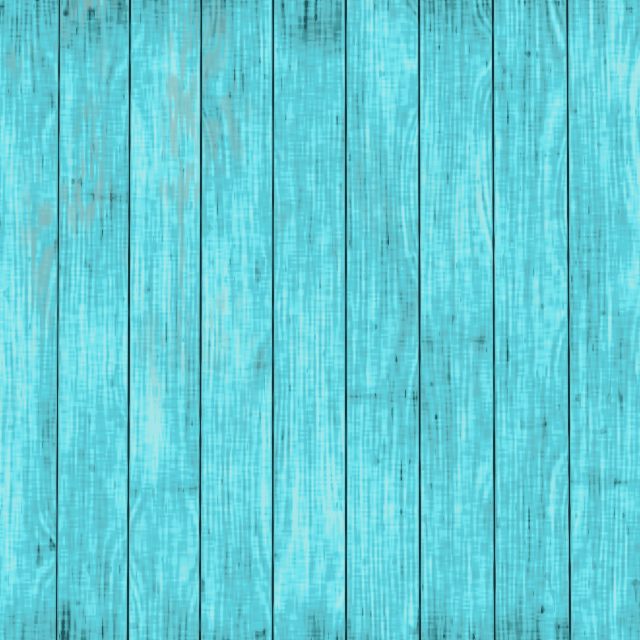
Give the GLSL for this texture, as a WebGL 1 fragment shader.

```glsl
precision highp float;
// Nine upright planks in weathered turquoise paint, parted by thin dark seams.
// A grain field is bent around knots and swirls; layered noise over it sets a
// tone, which a colour ramp turns into paint, with worn grey patches on top.

uniform vec2 u_resolution;

const vec3 SEAM = vec3(0.03, 0.16, 0.19);
const vec3 DEEP = vec3(0.12, 0.35, 0.38);
const vec3 SHADE = vec3(0.26, 0.61, 0.64);
const vec3 DULL = vec3(0.36, 0.75, 0.79);
const vec3 BASE = vec3(0.35, 0.81, 0.86);
const vec3 LIGHT = vec3(0.44, 0.89, 0.93);
const vec3 PALE = vec3(0.63, 0.90, 0.91);
const vec3 WORN = vec3(0.54, 0.72, 0.72);

const float FIRST_SEAM = 0.0905;     // x of the leftmost seam
const float PLANK_WIDTH = 0.1105;    // width at the left
const float PLANK_GROWTH = 0.0005;   // planks widen to the right
const float SEAM_TILT = 0.0055;      // seams splay towards the bottom
const float SEAM_HALF = 0.0014;
const float RINGS = 125.0;           // grain lines across the canvas

// Knots: centre x, centre y, radius x, radius y
const vec4 KNOT_HIGH = vec4(0.677, 0.795, 0.020, 0.034);
const vec4 KNOT_CRACKED = vec4(0.713, 0.625, 0.030, 0.032);
const vec4 KNOT_EDGE = vec4(0.437, 0.605, 0.014, 0.030);

float hash(vec2 p) {
  vec3 q = fract(p.xyx * vec3(0.1031, 0.1030, 0.0973));
  q += dot(q, q.yzx + 33.33);
  return fract((q.x + q.y) * q.z);
}

float noise(vec2 p) {
  vec2 i = floor(p), f = fract(p);
  f = f * f * (3.0 - 2.0 * f);
  return mix(mix(hash(i), hash(i + vec2(1.0, 0.0)), f.x),
             mix(hash(i + vec2(0.0, 1.0)), hash(i + 1.0), f.x), f.y);
}

float fbm(vec2 p) {
  float sum = 0.0, amp = 0.53;
  for (int i = 0; i < 4; i++) {
    sum += amp * noise(p);
    p = p * 2.03 + 17.1;
    amp *= 0.5;
  }
  return sum;
}

float bump(vec2 p, vec4 knot) {
  vec2 d = (p - knot.xy) / knot.zw;
  return exp(-dot(d, d));
}

vec3 paint(float t) {
  vec3 c = mix(DEEP, SHADE, smoothstep(0.0, 0.2, t));
  c = mix(c, DULL, smoothstep(0.2, 0.4, t));
  c = mix(c, BASE, smoothstep(0.4, 0.56, t));
  c = mix(c, LIGHT, smoothstep(0.56, 0.74, t));
  return mix(c, PALE, smoothstep(0.72, 0.95, t));
}

void main() {
  vec2 p = gl_FragCoord.xy / u_resolution;
  float px = 1.0 / min(u_resolution.x, u_resolution.y);

  // Plank index and position, from the inverse of the quadratic seam spacing
  float x = p.x - SEAM_TILT * (p.y - 0.5) * (1.0 - 2.0 * p.x);
  float k = (sqrt(PLANK_WIDTH * PLANK_WIDTH + 4.0 * PLANK_GROWTH * (x - FIRST_SEAM))
             - PLANK_WIDTH) / (2.0 * PLANK_GROWTH);
  float width = PLANK_WIDTH + 2.0 * PLANK_GROWTH * k;
  float id = floor(k) + 2.0;
  float u = fract(k);
  vec2 q = p + vec2(id * 3.7, id * 5.3);   // noise domain of this plank

  // Grain field with arched swirls at the plank edges
  float f = x + 0.012 * (noise(q * vec2(14.0, 3.0)) - 0.5);
  for (int i = 0; i < 3; i++) {
    vec2 seed = vec2(id * 7.0 + 3.0, float(i) * 11.0 + 5.0);
    float side = step(0.3, hash(seed));
    vec4 swirl = vec4(side * width, hash(seed + 31.0), 0.028, 0.05 + 0.09 * hash(seed + 57.0));
    f += (0.5 - side) * 0.06 * bump(vec2(u * width, p.y), swirl);
  }
  float inKnotPlank = step(7.5, id) * step(id, 8.5) + step(5.5, id) * step(id, 6.5);
  float high = bump(p, KNOT_HIGH), cracked = bump(p, KNOT_CRACKED), edge = bump(p, KNOT_EDGE);
  float knots = inKnotPlank * (high + cracked + edge);
  f += 0.024 * knots;

  // Tone: rings, fibres, cross weave and broad blotches
  float blotch = fbm(q * vec2(9.0, 4.0));
  float rings = sin(6.2832 * (RINGS * f + 0.8 * noise(q * vec2(30.0, 9.0))));
  float ringPower = smoothstep(0.25, 0.75, noise(q * vec2(16.0, 5.0) + 40.0)) + 0.3;
  float tone = 0.61 + 0.08 * ringPower * rings;
  tone += 0.34 * (noise(vec2(f * 230.0, p.y * 9.0 + id * 13.0)) - 0.5);
  tone += 0.26 * (noise(q * vec2(330.0, 45.0)) - 0.5);
  tone += 0.20 * (noise(q * vec2(70.0, 300.0)) - 0.5);
  tone += 0.50 * (blotch - 0.5) + 0.07 * (hash(vec2(id, 9.0)) - 0.5);

  // Pale streaks, strongest on the last plank
  float streak = smoothstep(0.6, 0.85, noise(vec2(f * 95.0, p.y * 4.0 + id * 9.0)));
  tone += streak * mix(0.10, 0.28, smoothstep(0.88, 0.95, p.x));

  // Dark stains at the ends, cross smudges and knot cores
  float ragged = p.y + 0.12 * (noise(q * vec2(22.0, 6.0)) - 0.5);
  tone -= 0.24 * smoothstep(0.91, 1.0, ragged) + 0.22 * smoothstep(0.05, -0.02, ragged);
  float smudgeY = hash(vec2(id, 71.0)) + 0.012 * (noise(q * vec2(30.0, 5.0)) - 0.5);
  float smudge = exp(-abs(p.y - smudgeY) * 130.0) * smoothstep(0.3, 0.7, noise(q * vec2(28.0, 2.0)));
  tone -= 0.25 * smudge + 0.24 * knots * noise(q * vec2(90.0, 70.0));

  // Crackle around the knots, and small nicks
  float vein = abs(fbm(q * vec2(65.0, 85.0)) - 0.5);
  tone -= 0.35 * smoothstep(0.035, 0.0, vein) * smoothstep(0.15, 0.6, knots);
  tone -= 0.28 * smoothstep(0.87, 0.97, noise(q * vec2(150.0, 38.0)));
  vec3 color = paint(clamp(tone, 0.0, 1.0));

  // Bare wood shows through, mostly at the upper left
  float wearArea = smoothstep(0.75, 0.1, p.x) * smoothstep(0.25, 0.7, p.y);
  float wear = smoothstep(0.42, 0.7, fbm(q * vec2(13.0, 6.0) + 80.0));
  float flecks = smoothstep(0.35, 0.75, noise(vec2(f * 210.0, p.y * 30.0)));
  color = mix(color, WORN, 0.75 * wear * flecks * (0.12 + 0.88 * wearArea));

  // Seams with a soft shadow, a pale lip and an uneven width
  float seamId = floor(k + 0.5);
  float d = abs(k - seamId) * width;
  float uneven = noise(vec2(seamId * 19.0 + 40.0, p.y * 45.0));
  float halfWidth = SEAM_HALF * (0.7 + 0.5 * uneven) * mix(0.75, 1.0, step(0.5, seamId));
  color = mix(color, PALE, 0.35 * uneven * smoothstep(0.008, 0.003, d));
  color = mix(color, SHADE, 0.5 * smoothstep(0.0045, 0.001, d));
  color = mix(color, SEAM, 0.93 * (1.0 - smoothstep(halfWidth - 0.6 * px, halfWidth + 0.6 * px, d)));
  gl_FragColor = vec4(color, 1.0);
}
```
